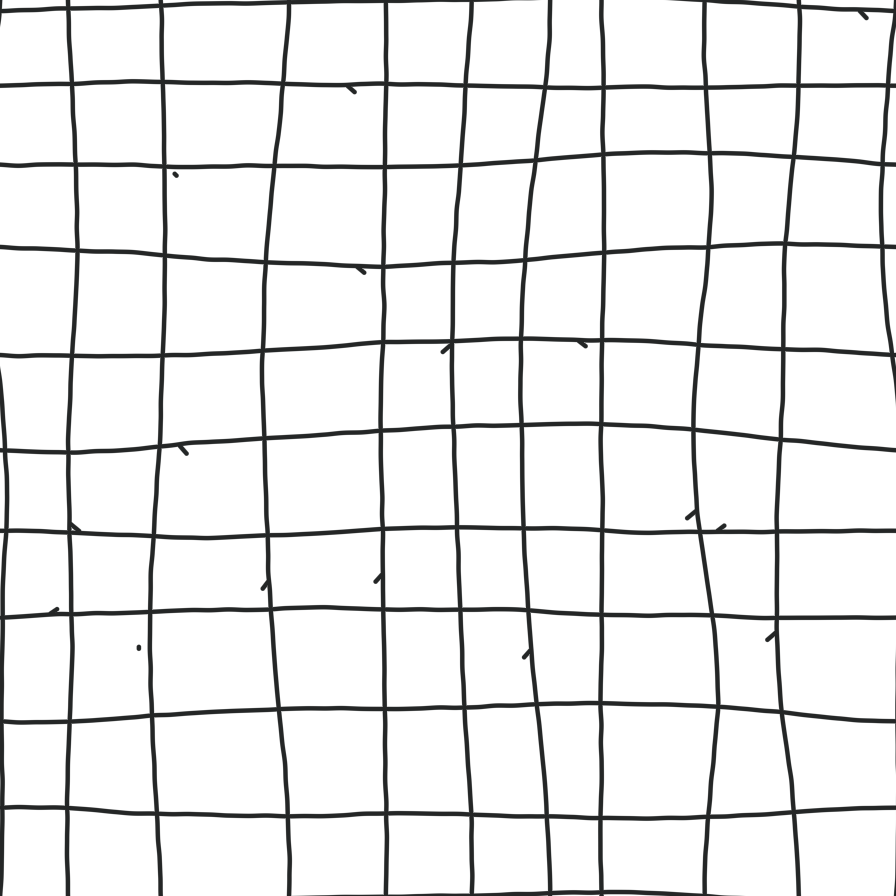
Write a WebGL 2 fragment shader that draws this pattern.

```glsl
#version 300 es
precision highp float;
// Hand-drawn ink grid: ten wavering lines each way, tiling at the edges.
// Each stroke is a short periodic wave plus hand tremor; hashed pen ticks
// and a few stray specks are drawn as round-ended segments.
uniform vec2 u_resolution;
out vec4 fragColor;

const int LINES = 10;
const int SPECKS = 2;
const float TAU = 6.283185;
const float HALF_WIDTH = 0.0025;
const vec3 PAPER = vec3(1.0);
const vec3 INK = vec3(0.14, 0.15, 0.15);

// Per line: position, cosine sway, sine sway, double sway (thousandths).
const vec4 COLUMNS[LINES] = vec4[LINES](
  vec4(-3, -3, -9, 5), vec4(79, -1, 3, -3), vec4(177, 1, 8, 1),
  vec4(306, 14, -4, 3), vec4(429, 3, 0, -1), vec4(514, 9, -4, 2),
  vec4(595, 16, -3, 3), vec4(672, 0, 1, 0), vec4(788, 6, -4, -8),
  vec4(878, 11, 5, 4));
const vec4 ROWS[LINES] = vec4[LINES](
  vec4(3, 6, 3, 2), vec4(95, -1, -3, 0), vec4(181, -1, 7, 3),
  vec4(284, -10, 6, 1), vec4(388, 8, 6, 0), vec4(487, 13, 8, 2),
  vec4(594, 2, 3, -3), vec4(684, 4, -3, 0), vec4(794, 7, 4, 4),
  vec4(908, -3, -1, -3));

float hash(vec2 p) {
  vec3 q = fract(vec3(p.xyx) * 0.1031);
  q += dot(q, q.yzx + 33.33);
  return fract((q.x + q.y) * q.z);
}

// Smooth noise in -1..1 that repeats every `period` cells.
float loopNoise(float x, float period, float seed) {
  float cell = floor(x);
  float a = hash(vec2(mod(cell, period), seed));
  float b = hash(vec2(mod(cell + 1.0, period), seed));
  return 2.0 * mix(a, b, smoothstep(0.0, 1.0, x - cell)) - 1.0;
}

// Shortest signed offset on the repeating canvas.
float wrapOffset(float d) {
  return fract(d + 0.5) - 0.5;
}

float segment(vec2 p, vec2 a, vec2 b) {
  vec2 ab = b - a;
  return length(p - a - ab * clamp(dot(p - a, ab) / dot(ab, ab), 0.0, 1.0));
}

// Centre of a stroke at distance t along it.
float strokeCentre(float t, vec4 sway, float seed) {
  float angle = TAU * t;
  float wave = dot(sway, vec4(1.0, cos(angle), sin(angle), cos(2.0 * angle)));
  float tremor = 1.5 * loopNoise(t * 14.0, 14.0, seed)
               + 0.5 * loopNoise(t * 47.0, 47.0, seed + 50.0);
  return (wave + tremor) * 0.001;
}

// Small hook left where the pen was lifted.
float penTick(float across, float along, vec4 sway, float seed) {
  float start = hash(vec2(seed, 7.0));
  float side = hash(vec2(seed, 11.0)) < 0.5 ? -1.0 : 1.0;
  float reach = mix(0.006, 0.011, hash(vec2(seed, 17.0)));
  vec2 q = vec2(wrapOffset(across - strokeCentre(start, sway, seed)),
                wrapOffset(along - start));
  return segment(q, vec2(0.0), vec2(side * reach, 0.009));
}

// Distance to one family of strokes.
float strokes(float across, float along, vec4 sways[LINES], float firstSeed) {
  float d = 1.0;
  for (int i = 0; i < LINES; i++) {
    float seed = firstSeed + float(i);
    float centre = strokeCentre(along, sways[i], seed);
    d = min(d, abs(wrapOffset(across - centre)));
    if (hash(vec2(seed, 23.0)) < 0.75) {
      d = min(d, penTick(across, along, sways[i], seed));
    }
  }
  return d;
}

float specks(vec2 p) {
  float d = 1.0;
  for (int i = 0; i < SPECKS; i++) {
    float k = float(i);
    vec2 spot = vec2(0.195 - 0.04 * k, 0.194 + 0.528 * k);
    vec2 smear = 0.002 * vec2(1.0 - k, 1.0);
    d = min(d, segment(p, spot, spot + smear));
  }
  return d;
}

void main() {
  vec2 p = gl_FragCoord.xy / u_resolution;
  p.y = 1.0 - p.y; // rows are counted downward
  float d = min(strokes(p.x, p.y, COLUMNS, 1.0),
                strokes(p.y, p.x, ROWS, 101.0));
  d = min(d, specks(p));
  float soft = 0.75 / min(u_resolution.x, u_resolution.y);
  float ink = 1.0 - smoothstep(HALF_WIDTH - soft, HALF_WIDTH + soft, d);
  fragColor = vec4(mix(PAPER, INK, ink), 1.0);
}
```
